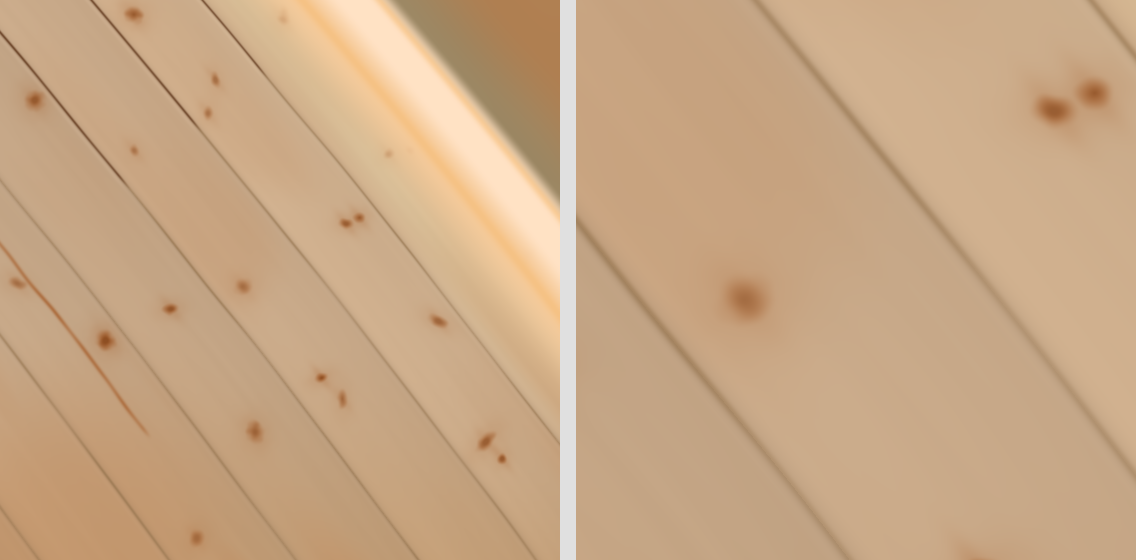
Left, the full canvas; right, a detail of the centre.
Write a Shadertoy shader that draws this texture.

```glsl
// Slanted pine boards with soft knots, fine seams and a glowing beam before a dark corner.
// The canvas is turned into a grain frame (across, along); boards are unit steps across it,
// and each board is cut into cells that scatter hashed knots.

#define SLOPE 0.794       // horizontal run of a seam per unit of height
#define PITCH 0.208       // horizontal board width
#define SEAM_ORIGIN 0.163 // where seam 0 meets the top
#define SAG 0.056         // bow of the seams
#define SEAM_WIDTH 0.0024 // softness of a groove
#define GAP_END -0.39     // open gaps close here along the grain
#define KNOT_CELL 0.26    // grain length of one knot cell
#define KNOT_CHANCE 0.55
#define BEAM_START 0.54
#define BEAM_END 0.677

const vec3 PINE = vec3(0.775, 0.655, 0.530);
const vec3 TAN = vec3(0.750, 0.605, 0.450);
const vec3 PEACH = vec3(0.825, 0.700, 0.565);
const vec3 CREAM = vec3(0.865, 0.765, 0.610);
const vec3 AMBER = vec3(0.970, 0.800, 0.610);
const vec3 GLOW = vec3(1.000, 0.885, 0.770);
const vec3 GOLD = vec3(0.960, 0.735, 0.460);
const vec3 OLIVE = vec3(0.610, 0.530, 0.390);
const vec3 BROWN = vec3(0.690, 0.500, 0.320);
const vec3 KNOT = vec3(0.640, 0.345, 0.140);
const vec3 GROOVE = vec3(0.590, 0.460, 0.310);
const vec3 GAP = vec3(0.400, 0.240, 0.130);

float hash(vec2 p) {
    return fract(sin(dot(p, vec2(127.1, 311.7))) * 43758.5453);
}

float noise(vec2 p) {
    vec2 i = floor(p), f = fract(p);
    f = f * f * (3.0 - 2.0 * f);
    return mix(mix(hash(i), hash(i + vec2(1, 0)), f.x),
               mix(hash(i + vec2(0, 1)), hash(i + vec2(1, 1)), f.x), f.y);
}

float bell(float x, float width) {
    return exp(-x * x / (width * width));
}

// Blends up to two knots, each with a halo and a grain streak, into one board cell.
vec3 addKnots(vec3 col, float board, float inBoard, float along, float strength) {
    float cell = floor(along / KNOT_CELL);
    for (int i = 0; i < 2; i++) {
        vec2 id = vec2(board + 17.0 * float(i), cell);
        if (hash(id + 3.1) > KNOT_CHANCE) continue;
        vec2 center = mix(vec2(0.18, 0.25), vec2(0.82, 0.75), vec2(hash(id + 5.3), hash(id + 7.9)));
        vec2 d = vec2((inBoard - center.x) * PITCH * 0.783, along - (cell + center.y) * KNOT_CELL);
        float size = mix(0.008, 0.017, pow(hash(id + 9.7), 2.0));
        float angle = 3.14159 * hash(id + 11.3);
        vec2 r = mat2(cos(angle), sin(angle), -sin(angle), cos(angle)) * d;
        r.x *= mix(0.5, 1.0, hash(id + 13.1));
        float dist = length(r) / size + 0.35 * (noise(d * 100.0 + id * 9.0) - 0.5);
        float tone = strength * mix(0.4, 0.95, hash(id + 15.7));
        float streak = bell(d.x, size * 0.8) * bell(d.y, 0.027);
        col = mix(col, KNOT, 0.18 * tone * bell(dist, 2.0));
        col = mix(col, KNOT, 0.18 * tone * streak);
        col = mix(col, KNOT, tone * (1.0 - smoothstep(0.1, 1.3, dist)));
        col *= 1.0 - 0.15 * tone * bell(dist, 0.5);
    }
    return col;
}

void mainImage(out vec4 fragColor, in vec2 fragCoord) {
    vec2 uv = fragCoord / iResolution.xy;

    // Grain frame; boards narrow slightly toward the beam
    float across = uv.x - SLOPE * (1.0 - uv.y) - SAG * uv.y * (1.0 - uv.y);
    float along = dot(uv, vec2(0.62, -0.785));
    across += 0.006 * (noise(vec2(along * 6.0, across * 3.0)) - 0.5);
    float t = (across - SEAM_ORIGIN) / PITCH;
    float b = t + 0.014 * t * t + 0.045 * max(t, 0.0) * max(t, 0.0);
    float board = floor(b), inBoard = b - board;

    // Wood tone, broad blotches and faint grain
    vec3 col = mix(TAN, PINE, smoothstep(-0.15, 0.45, uv.y));
    col = mix(col, PEACH, 0.75 * smoothstep(-0.04, 0.04, b) * smoothstep(-0.2, 0.5, uv.y));
    col = mix(col, CREAM, smoothstep(0.85, 1.4, b) * smoothstep(0.0, 0.5, uv.y));
    col *= 1.02 - 0.04 * inBoard + 0.04 * (hash(vec2(board, 2.7)) - 0.5);
    float blotch = noise(vec2(b * 2.0, along * 3.0) + board * 7.3);
    float warmth = smoothstep(0.45, 0.95, blotch) * (1.0 - 0.85 * uv.y);
    warmth = max(warmth, 0.9 * (1.0 - smoothstep(0.1, 0.42, length(uv - vec2(0.13, 0.02)))));
    col = mix(col, vec3(0.765, 0.560, 0.385), 0.5 * warmth);
    col += 0.010 * (noise(vec2(b * 14.0, along * 4.0)) - 0.5);

    col = addKnots(col, board, inBoard, along, 1.0 - 0.65 * smoothstep(0.9, 2.0, b));

    // Long pith streak on one board
    float pith = b + 2.43 + 0.02 * (noise(vec2(along * 14.0, 4.0)) - 0.5);
    float pithFade = (1.0 - smoothstep(-0.03, 0.0, along)) * mix(0.4, 0.8, noise(vec2(along * 25.0, 1.0)));
    col = mix(col, KNOT, pithFade * bell(pith * PITCH * 0.783, 0.0035));

    // Seams: dark open gaps at the upper end, soft worn grooves further down, pale lip on the left
    float seam = floor(b + 0.5);
    float d = (b - seam) * PITCH * 0.783;
    float open = (1.0 - smoothstep(GAP_END - 0.02, GAP_END + 0.02, along)) * step(-1.5, seam);
    float wear = mix(0.30, 0.68, noise(vec2(along * 8.0, seam * 5.0)));
    float gapDepth = mix(0.60, 0.90, noise(vec2(along * 13.0, seam * 3.0 + 0.4)));
    float visible = 1.0 - smoothstep(1.3, 1.7, b);
    col += visible * 0.04 * bell(d + 0.006, 0.004) * mix(0.5, 1.0, open);
    col *= 1.0 - visible * 0.05 * bell(d, 0.008);
    col = mix(col, mix(GROOVE, GAP, open), visible * bell(d, SEAM_WIDTH) * mix(wear, gapDepth, open));

    // Lit beam with an amber rim on each side
    col = mix(col, AMBER, 0.95 * smoothstep(BEAM_START - 0.13, BEAM_START, across));
    col = mix(col, GLOW, smoothstep(BEAM_START + 0.010, BEAM_START + 0.070, across));
    col = mix(col, GOLD, 0.60 * bell(across - BEAM_START, 0.014));
    col = mix(col, GOLD, 0.55 * bell(across - BEAM_END, 0.010));

    // Shaded corner past the beam
    vec3 corner = mix(OLIVE, BROWN, smoothstep(BEAM_END + 0.02, BEAM_END + 0.22, across));
    corner += 0.02 * (noise(vec2(across * 9.0, along * 5.0)) - 0.5);
    col = mix(col, corner, smoothstep(BEAM_END - 0.004, BEAM_END + 0.036, across));

    fragColor = vec4(clamp(col, 0.0, 1.0), 1.0);
}
```
